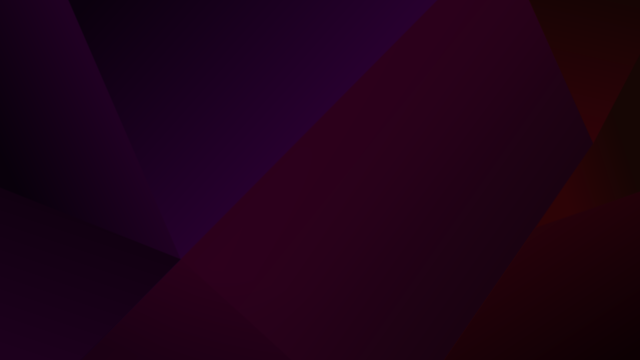
This background is drawn by a Shadertoy shader. Its source:

```glsl
#define HUB         vec2(0.502, 0.280)
#define HUB_LEFT    vec2(0.000, 0.479)
#define HUB_TOP     vec2(0.190, 1.000)
#define HUB_RIGHT   vec2(1.215, 1.000)
#define HUB_BOTTOM  vec2(0.810, 0.000)
#define TIP         vec2(1.648, 0.602)
#define TIP_TOP     vec2(1.470, 1.000)
#define TIP_RIGHT   vec2(1.778, 0.850)
#define TIP_BOTTOM  vec2(1.234, 0.000)
#define FOLD_LEFT   vec2(1.510, 0.375)
#define FOLD_RIGHT  vec2(1.778, 0.468)
#define EDGE_SOFT   0.003

// Coverage of the half plane to the left of the ray from a to b
float leftOf(vec2 p, vec2 a, vec2 b) {
    vec2 along = normalize(b - a);
    float dist = dot(p - a, vec2(-along.y, along.x));
    return smoothstep(-EDGE_SOFT, EDGE_SOFT, dist);
}

// Linear blend from one colour at a to another at b
vec3 ramp(vec2 p, vec2 a, vec2 b, vec3 from, vec3 to) {
    vec2 axis = b - a;
    return mix(from, to, clamp(dot(p - a, axis) / dot(axis, axis), 0.0, 1.0));
}

void mainImage(out vec4 fragColor, in vec2 fragCoord) {
    vec2 p = fragCoord / iResolution.y;

    // Wide maroon facet
    vec3 color = ramp(p, vec2(0.85, 0.62), vec2(1.45, 0.20),
                      vec3(0.188, 0.002, 0.122), vec3(0.092, 0.008, 0.060));

    // Lower wedge below the hub
    vec3 wedge = ramp(p, HUB, vec2(0.42, 0.0),
                      vec3(0.165, 0.000, 0.100), vec3(0.100, 0.000, 0.075));
    color = mix(color, wedge, 0.75 * leftOf(p, HUB_BOTTOM, HUB));
    color = mix(color, ramp(p, HUB, HUB_BOTTOM, wedge, color), 0.7);

    // Violet facet, brightest along the diagonal
    float beyondDiagonal = leftOf(p, HUB, HUB_RIGHT);
    vec3 violet = ramp(p, vec2(0.24, 0.98), vec2(0.76, 0.52),
                       vec3(0.045, 0.000, 0.055), vec3(0.155, 0.000, 0.182));
    color = mix(color, violet, beyondDiagonal);

    // Left facet, rising from near black to plum
    vec3 plum = ramp(p, vec2(0.0, 0.58), vec2(0.30, 0.72),
                     vec3(0.035, 0.000, 0.045), vec3(0.125, 0.000, 0.135));
    color = mix(color, plum, beyondDiagonal * leftOf(p, HUB, HUB_TOP));

    // Lower left facet
    vec3 shade = ramp(p, vec2(0.20, 0.42), vec2(0.06, 0.0),
                      vec3(0.065, 0.000, 0.065), vec3(0.115, 0.000, 0.115));
    color = mix(color, shade, beyondDiagonal * leftOf(p, HUB_LEFT, HUB)
                              * 0.0 + beyondDiagonal * leftOf(p, HUB, HUB_LEFT));

    // Right side: brown facet around the tip
    float pastUpper = leftOf(p, TIP, TIP_TOP);
    float pastLower = leftOf(p, TIP_BOTTOM, TIP);
    float rightSide = 1.0 - pastUpper * pastLower;
    rightSide = 1.0 - max(1.0 - rightSide, 0.0);
    vec3 brown = ramp(p, vec2(1.56, 0.50), vec2(1.75, 0.56),
                      vec3(0.175, 0.010, 0.025), vec3(0.085, 0.022, 0.015));
    color = mix(color, brown, rightSide);

    // Upper right triangle, red towards the tip
    vec3 ember = ramp(p, TIP, vec2(1.74, 1.0),
                      vec3(0.185, 0.008, 0.030), vec3(0.085, 0.018, 0.015));
    color = mix(color, ember, (1.0 - pastUpper) * leftOf(p, TIP, TIP_RIGHT));

    // Lower right facet, fading into the corner
    vec3 wine = ramp(p, vec2(1.50, 0.36), vec2(1.74, 0.0),
                     vec3(0.145, 0.006, 0.040), vec3(0.050, 0.000, 0.012));
    color = mix(color, wine, (1.0 - pastLower) * leftOf(p, FOLD_RIGHT, FOLD_LEFT));

    fragColor = vec4(color, 1.0);
}
```
